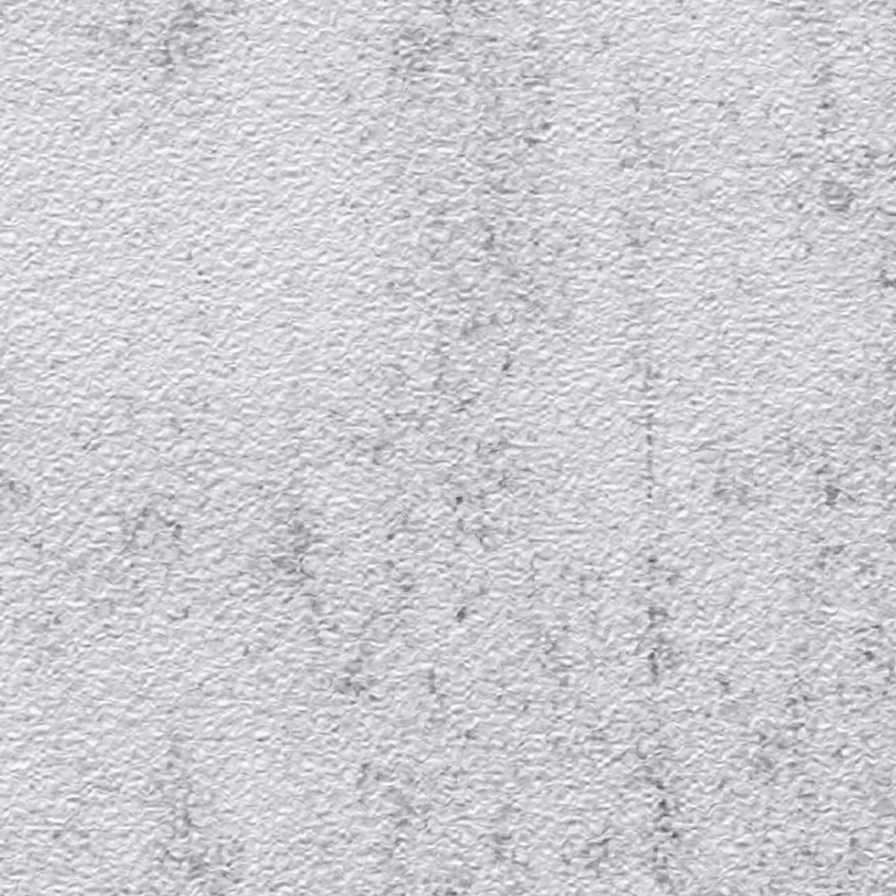
This texture is drawn by a Shadertoy shader. Its source:

```glsl
// Pale plaster wall: fine embossed grain lit from above, with grey grime.
// Grain is the vertical slope of warped noise; grime is layered from broad
// haze, vertical drips, blotches, specks and one long wandering seam.

#define GRAIN_FREQ vec2(142.0, 200.0)
#define GRAIN_CONTRAST 0.262
#define GRAIN_STEP 0.0029
#define WARP_AMOUNT 0.0050
#define BASE_TONE 0.850
#define GRIME_DEPTH 0.120
#define DRIP_FREQ vec2(21.0, 4.0)
#define BLOTCH_FREQ vec2(27.0, 22.0)
#define SEAM_X 0.705
#define TINT vec3(-0.002, -0.006, 0.013)

float hash(vec2 cell) {
    vec3 q = fract(vec3(cell.xyx) * 0.1031);
    q += dot(q, q.yzx + 33.33);
    return fract((q.x + q.y) * q.z);
}

float valueNoise(vec2 p) {
    vec2 cell = floor(p);
    vec2 f = fract(p);
    f = f * f * (3.0 - 2.0 * f);
    float low = mix(hash(cell), hash(cell + vec2(1, 0)), f.x);
    float high = mix(hash(cell + vec2(0, 1)), hash(cell + vec2(1, 1)), f.x);
    return mix(low, high, f.y);
}

float fbm(vec2 p) {
    float sum = 0.0;
    float weight = 0.5;
    for (int i = 0; i < 5; i++) {
        sum += weight * valueNoise(p);
        p = mat2(1.6, 1.2, -1.2, 1.6) * p + 17.3;
        weight *= 0.5;
    }
    return sum / 0.97;
}

// Layered noise that keeps its axes, so stretched features stay upright
float uprightFbm(vec2 p) {
    return 0.45 * valueNoise(p) + 0.30 * valueNoise(p * 2.1 + 5.7)
         + 0.25 * valueNoise(p * 4.3 + 11.9);
}

float surfaceHeight(vec2 p) {
    vec2 q = p * GRAIN_FREQ;
    return valueNoise(q) + 0.45 * valueNoise(q * 1.6 + 41.0);
}

// Thin dark line that drifts sideways and fades in and out
float seam(vec2 p) {
    float wander = 0.016 * (valueNoise(vec2(p.y * 7.0, 3.0)) - 0.5);
    float away = abs(p.x - SEAM_X - 0.04 * (1.0 - p.y) - wander);
    float strength = smoothstep(0.2, 0.7, valueNoise(vec2(p.y * 9.0, 8.0)));
    float span = 1.0 - smoothstep(0.86, 0.94, p.y);
    float core = 1.0 - smoothstep(0.001, 0.006, away);
    float halo = exp(-away * away * 1800.0);
    return span * strength * (0.6 * core + 0.3 * halo);
}

float grime(vec2 p) {
    // Cleaner toward the upper left, dirtier to the right
    float lean = 0.20 * (p.x - 0.5) - 0.12 * (p.y - 0.5);
    float haze = smoothstep(0.25, 0.78, fbm(p * vec2(5.0, 3.5) + 2.4) + lean);
    float drips = smoothstep(0.42, 0.80, uprightFbm(p * DRIP_FREQ + 7.0));
    float blotches = smoothstep(0.52, 0.78, fbm(p * BLOTCH_FREQ + 31.0));
    float specks = smoothstep(0.64, 0.82, fbm(p * vec2(62.0, 70.0) + 63.0));
    return 0.40 * haze + drips * (0.10 + 0.35 * haze)
         + blotches * (0.15 + 0.5 * haze) + 0.8 * specks + seam(p);
}

void mainImage(out vec4 fragColor, in vec2 fragCoord) {
    vec2 p = fragCoord / iResolution.y;

    // Embossed grain, bent so the ridges look wrinkled
    vec2 bend = vec2(valueNoise(p * 85.0), valueNoise(p * 85.0 + 29.0)) - 0.5;
    vec2 q = p + WARP_AMOUNT * bend;
    vec2 lightStep = GRAIN_STEP * vec2(-0.3, 1.0);
    float relief = surfaceHeight(q) - surfaceHeight(q + lightStep);

    // Grime settles in the pits
    float pits = smoothstep(0.3, 0.85, valueNoise(q * vec2(160.0, 190.0) + 9.0));
    float dirt = grime(p) * (0.35 + 1.6 * pits);

    float tone = BASE_TONE - GRIME_DEPTH * dirt + GRAIN_CONTRAST * relief;
    tone = clamp(tone, 0.30, 0.97);
    fragColor = vec4(clamp(tone + TINT, 0.0, 1.0), 1.0);
}
```
